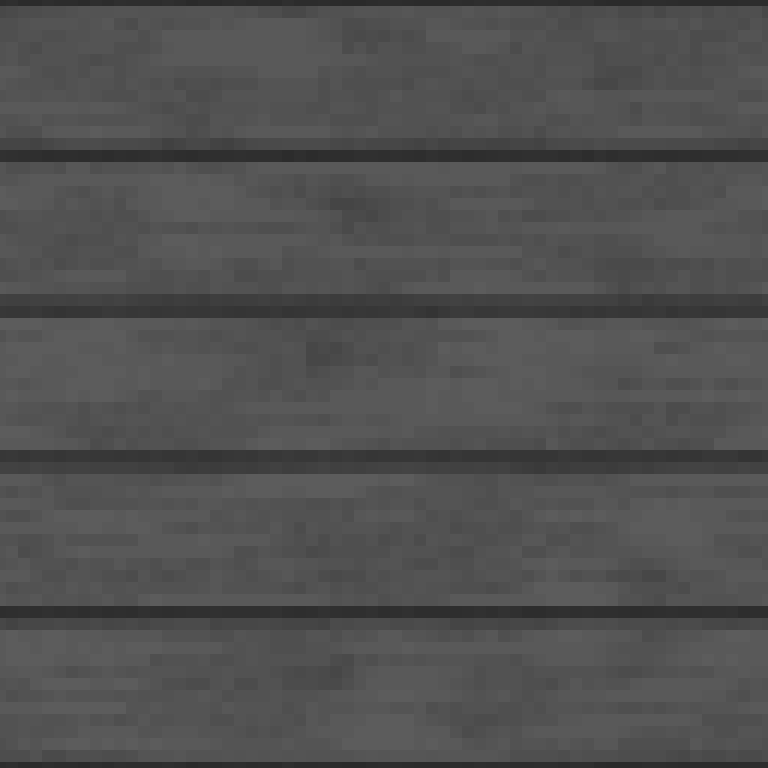
Write a Shadertoy shader that draws this texture.

```glsl
const float CELLS = 64.0;
const float PLANKS = 5.0;
const float PLANK_CELLS = CELLS / PLANKS;
const float WOOD = 0.321;
const float GROOVE = 0.162;
const float TONE_STEPS = 100.0;

float hash(vec2 p, float seed) {
    return fract(sin(dot(p, vec2(127.1, 311.7)) + seed * 74.7) * 43758.5453);
}

// Value noise that wraps after a whole number of lattice steps
float wrapNoise(vec2 p, vec2 period, float seed) {
    vec2 i = floor(p);
    vec2 f = fract(p);
    vec2 a = mod(i, period);
    vec2 b = mod(i + 1.0, period);
    f = f * f * (3.0 - 2.0 * f);
    float low = mix(hash(a, seed), hash(vec2(b.x, a.y), seed), f.x);
    float high = mix(hash(vec2(a.x, b.y), seed), hash(b, seed), f.x);
    return mix(low, high, f.y);
}

// Two soft dark knots on each plank, wrapped sideways
float knots(vec2 cell, float plank) {
    float dark = 0.0;
    for (int k = 0; k < 2; k++) {
        float id = float(k);
        float x = 0.45 + 0.36 * id + 0.08 * (hash(vec2(plank, id), 3.0) - 0.5);
        float y = (plank + 0.2 + 0.6 * hash(vec2(plank, id), 4.0)) * PLANK_CELLS;
        float dx = (fract(cell.x / CELLS - x + 0.5) - 0.5) * CELLS;
        vec2 d = vec2(dx, cell.y - y) / vec2(3.2, 1.7);
        float strength = 0.4 + 0.6 * hash(vec2(plank, id), 5.0);
        dark = max(dark, strength * exp(-dot(d, d)));
    }
    return dark;
}

// Groove coverage of a row, falling off over neighbouring rows
float grooveMask(float row) {
    float d = abs(fract(row / PLANK_CELLS + 0.5) - 0.5) * PLANK_CELLS;
    return clamp(1.13 - d, 0.0, 1.0);
}

float cellShade(vec2 rawCell) {
    vec2 cell = mod(rawCell, CELLS);
    float plank = floor(cell.y / PLANK_CELLS);

    // Long row streaks, broad patches and fine grain
    float streak = wrapNoise(cell * vec2(0.125, 1.0), vec2(8.0, 64.0), 1.0);
    float blotch = wrapNoise(cell * vec2(0.125, 0.25), vec2(8.0, 16.0), 2.0);
    float grain = mix(hash(cell, 6.0), hash(floor(cell / vec2(2.0, 1.0)), 7.0), 0.5);
    float run = smoothstep(0.50, 0.60, mix(streak, blotch, 0.5));

    float wood = WOOD + 0.028 * run;
    wood += 0.042 * (grain - 0.5) * (1.0 - 0.75 * run);
    wood += 0.016 * (blotch - 0.5);
    wood += 0.012 * (hash(vec2(plank, 9.0), 8.0) - 0.5);
    wood -= 0.045 * knots(cell, plank);
    wood = floor(wood * TONE_STEPS + 0.5) / TONE_STEPS;

    float groove = GROOVE + 0.025 * grain;
    return mix(wood, groove, grooveMask(cell.y));
}

void mainImage(out vec4 fragColor, in vec2 fragCoord) {
    vec2 uv = fragCoord / iResolution.xy;
    vec2 p = vec2(uv.x, 1.0 - uv.y) * CELLS;
    vec2 i = floor(p);

    // Cells are centred on whole numbers; blend one pixel at each edge
    vec2 pixel = CELLS / iResolution.xy;
    vec2 b = clamp((fract(p) - 0.5) / pixel + 0.5, 0.0, 1.0);
    float upper = mix(cellShade(i), cellShade(i + vec2(1.0, 0.0)), b.x);
    float lower = mix(cellShade(i + vec2(0.0, 1.0)), cellShade(i + 1.0), b.x);
    fragColor = vec4(vec3(mix(upper, lower, b.y)), 1.0);
}
```
